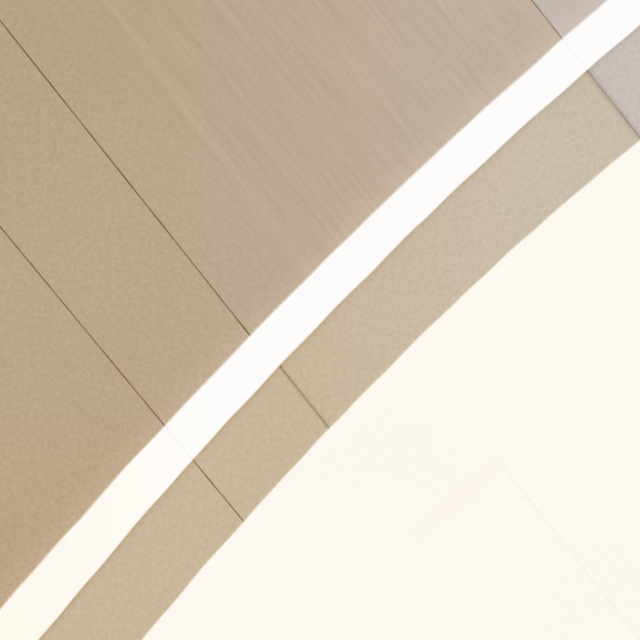
This texture is drawn by a Shadertoy shader. Its source:

```glsl
float hash(vec2 p) {
    p = fract(p * vec2(0.1031, 0.1137));
    p += dot(p, p.yx + 33.33);
    return fract((p.x + p.y) * p.x * 17.0);
}

float corner(vec2 cell, vec2 offset) {
    float angle = 6.2832 * hash(cell);
    return dot(vec2(cos(angle), sin(angle)), offset);
}

float gradientNoise(vec2 p) {
    vec2 i = floor(p), f = p - i;
    vec2 u = f * f * f * (f * (f * 6.0 - 15.0) + 10.0);
    vec2 e = vec2(1.0, 0.0);
    float low = mix(corner(i, f), corner(i + e, f - e), u.x);
    float high = mix(corner(i + e.yx, f - e.yx), corner(i + e.xx, f - e.xx), u.x);
    return mix(low, high, u.y);
}

// Signed distance to a parabola through start; positive above it
float arcDistance(vec2 p, vec2 start, float slope, float bend) {
    float t = p.x - start.x;
    float tangent = slope + 2.0 * bend * t;
    return (p.y - start.y - t * (slope + bend * t)) / sqrt(1.0 + tangent * tangent);
}

// Signed distance to a falling line; positive to its right
float lineDistance(vec2 p, float height, float fall) {
    return (p.y - height + fall * p.x) / sqrt(1.0 + fall * fall);
}

float cover(float d, float soft) {
    return smoothstep(-soft, soft, d);
}

float stroke(float d, float soft) {
    return 1.0 - smoothstep(0.0, soft, abs(d));
}

float glow(float d, float radius) {
    return exp(-d * d / (radius * radius));
}

void mainImage(out vec4 fragColor, in vec2 fragCoord) {
    vec2 p = fragCoord / iResolution.xy;
    float soft = max(0.0019, 0.9 / iResolution.y);

    // Curved borders, slightly uneven
    float wobble = 0.002 * gradientNoise(p * 13.0);
    float upperEdge = arcDistance(p, vec2(0.0, 0.049), 1.155, -0.162) + wobble;
    float lowerEdge = arcDistance(p, vec2(0.06, 0.0), 1.212, -0.202) - wobble;
    float outerEdge = arcDistance(p, vec2(0.221, 0.0), 1.2, -0.253) + wobble;

    // Seams between the boards
    float longSeam = lineDistance(p, 0.968, 1.26);
    float bandSeam = lineDistance(p, 0.979, 1.26);
    float shortSeam = lineDistance(p, 0.646, 1.21);
    float cornerSeam = lineDistance(p, 2.055, 1.27);
    float farBoard = cover(cornerSeam, soft);

    // Grain running along the boards
    vec2 along = normalize(vec2(0.62, -0.78));
    vec2 board = vec2(dot(p, along), dot(p, vec2(-along.y, along.x)));
    float streak = 0.7 * gradientNoise(board * vec2(4.0, 75.0))
                 + gradientNoise(board * vec2(10.0, 170.0) + 7.0);
    float speckle = gradientNoise(p * 190.0) + 0.7 * gradientNoise(p * 110.0 + 9.0);
    float cloud = gradientNoise(p * 5.0 + 3.0);
    float wear = 0.85 + 0.5 * gradientNoise(p * 30.0 + 5.0);
    float streakZone = smoothstep(0.0, 0.2, longSeam);

    // Upper boards
    vec3 wood = mix(vec3(0.735, 0.64, 0.525), vec3(0.73, 0.652, 0.555), smoothstep(0.1, 0.6, p.y));
    wood = mix(wood, vec3(0.755, 0.69, 0.625), smoothstep(0.25, 0.85, p.x));
    wood -= 0.016 * (1.0 - smoothstep(0.0, 0.45, length(p - vec2(0.0, 1.0))));
    wood += 0.022 * streak * streakZone + 0.006 * cloud;
    wood += speckle * mix(0.028, 0.012, streakZone);
    wood += 0.014 * glow(lineDistance(p, 1.225, 1.34), 0.008);
    wood = mix(wood, vec3(0.77, 0.735, 0.71), 0.7 * farBoard);
    wood += vec3(0.03, 0.028, 0.026) * glow(upperEdge, 0.025);

    // Lower band
    vec3 band = mix(vec3(0.787, 0.715, 0.605), vec3(0.79, 0.74, 0.67), smoothstep(0.35, 0.9, p.x));
    band = mix(band, vec3(0.785, 0.75, 0.725), farBoard);
    band += 0.027 * speckle + 0.008 * cloud;
    band -= vec3(0.025, 0.03, 0.035) * glow(lowerEdge, 0.008);
    band += vec3(0.015, 0.005, -0.01) * glow(outerEdge, 0.006);

    // Worn joints, softer and fainter where they cross the band
    vec3 joint = vec3(0.43, 0.33, 0.24);
    float longLine = stroke(longSeam, soft * 1.25);
    float shortLine = stroke(shortSeam, soft * 1.25);
    float cornerLine = stroke(cornerSeam, soft * 1.25);
    float bandLine = max(stroke(bandSeam, soft * 1.5), cornerLine);
    wood = mix(wood, joint, 0.75 * wear * max(max(longLine, shortLine), 0.75 * cornerLine));
    band = mix(band, joint, wear * max(0.25 * bandLine, 0.7 * shortLine));
    band -= 0.07 * (glow(bandSeam, 0.0035) + glow(cornerSeam, 0.005));

    // Cream ground with a faint panel outline
    vec3 cream = vec3(0.993, 0.973, 0.94) + 0.006 * cloud + 0.006 * speckle;
    float panelSide = lineDistance(p, 1.265, 1.265);
    float panelTop = p.y - 0.277 - 0.85 * (p.x - 0.781);
    float below = 1.0 - smoothstep(0.26, 0.285, p.y);
    cream -= vec3(0.014, 0.025, 0.05) * glow(panelSide, 0.002) * below * wear;
    float topSpan = smoothstep(0.62, 0.7, p.x) * (1.0 - cover(p.x - 0.781, 0.01));
    cream -= vec3(0.005, 0.009, 0.018) * glow(panelTop, 0.012) * topSpan;

    // Bright stripe
    vec3 stripe = mix(vec3(0.995, 0.975, 0.935), vec3(0.995, 0.99, 0.983), smoothstep(0.0, 0.4, p.x));
    stripe -= 0.025 * max(shortLine, cornerLine);

    // Layers from the lower right to the upper left
    vec3 color = mix(cream, band, cover(outerEdge, soft * 1.4));
    color = mix(color, stripe, cover(lowerEdge, soft * 1.3));
    color = mix(color, wood, cover(upperEdge, soft * 1.7));
    color -= wear * vec3(0.04, 0.065, 0.09) * glow(lowerEdge + 0.001, 0.002) * (1.0 - 0.6 * p.x);
    color -= wear * vec3(0.01, 0.03, 0.05) * glow(upperEdge, 0.002) * (1.0 - p.x);

    fragColor = vec4(clamp(color, 0.0, 1.0), 1.0);
}
```
